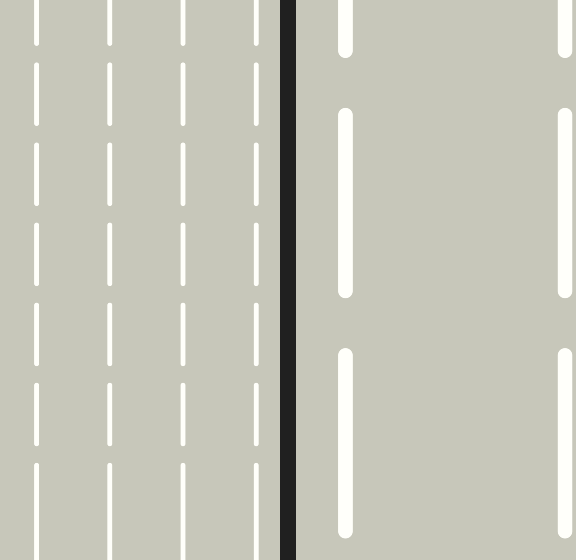
Left, the full canvas; right, a detail of the centre.
Write a Shadertoy shader that draws this pattern.

```glsl
// Signed distance to a vertical capsule centred on the origin
float capsuleDistance(vec2 p, float halfLength, float radius) {
    p.y -= clamp(p.y, radius - halfLength, halfLength - radius);
    return length(p) - radius;
}

// Offset from the nearest centre of an endless grid
vec2 repeatGrid(vec2 p, vec2 firstCentre, vec2 spacing) {
    return (fract((p - firstCentre) / spacing + 0.5) - 0.5) * spacing;
}

// Coverage of a shape, smoothed over one pixel
float coverage(float dist, float pixel) {
    return 1.0 - smoothstep(-0.5 * pixel, 0.5 * pixel, dist);
}

void mainImage(out vec4 fragColor, in vec2 fragCoord) {
    const vec3 sageGrey = vec3(0.78, 0.78, 0.73);
    const vec3 warmWhite = vec3(1.0, 1.0, 0.98);

    // Lengths are fractions of the canvas width
    const vec2 spacing = vec2(0.2614, 0.286);
    const vec2 firstCentre = vec2(0.1308, 0.2336);
    const float dashHalfLength = 0.1133;
    const float dashRadius = 0.0087;

    float pixel = 1.0 / iResolution.x;
    vec2 p = fragCoord * pixel;

    // The lowest dashes run on to the bottom edge
    p.y = max(p.y, firstCentre.y);

    vec2 cell = repeatGrid(p, firstCentre, spacing);
    float dist = capsuleDistance(cell, dashHalfLength, dashRadius);
    vec3 color = mix(sageGrey, warmWhite, coverage(dist, pixel));

    fragColor = vec4(color, 1.0);
}
```
